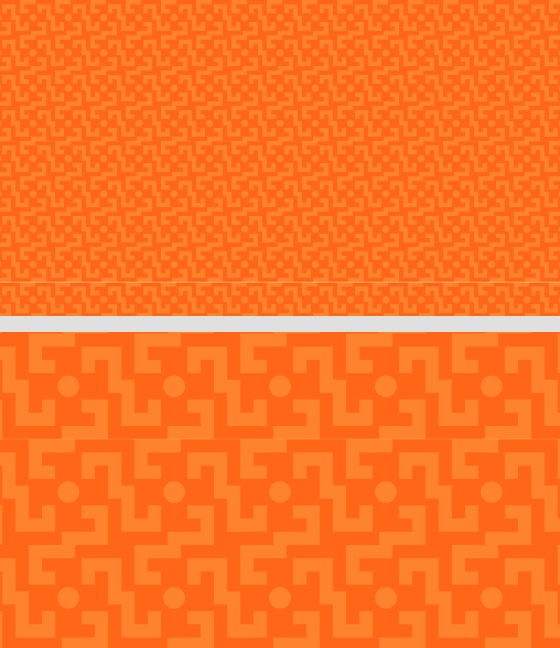
Top, the full canvas; bottom, a detail of the centre.
This pattern is drawn by a WebGL 1 fragment shader. Its source:

```glsl
precision highp float;

// Orange key-fret lattice: each square cell holds a dot ringed by four hooks,
// one hook being turned by quarter turns. Hooks step across the cell borders
// to join their neighbours; thin pale seams mark every fourth row of cells.

uniform vec2 u_resolution;

const vec3 GROUND = vec3(1.0, 0.40, 0.09);
const vec3 FRET = vec3(1.0, 0.51, 0.18);
const vec3 SEAM = vec3(1.0, 0.80, 0.55);

const float CELL = 0.1116;        // cell side, in canvas heights
const float UNITS = 8.0;          // stroke widths per cell
const float DOT_RADIUS = 0.82;    // in stroke widths
const float STEP = 0.5;           // reach of a hook past the cell's middle line
const float SEAM_WIDTH = 0.0022;  // in canvas heights

// Signed distance to the box spanning two opposite corners.
float boxDistance(vec2 p, vec2 low, vec2 high) {
  vec2 d = abs(p - 0.5 * (low + high)) - 0.5 * (high - low);
  return length(max(d, 0.0)) + min(max(d.x, d.y), 0.0);
}

// Upper left hook, with the adjoining stroke of the cell above.
float hookDistance(vec2 p, float reach) {
  float d = boxDistance(p, vec2(-3.0, -4.0), vec2(reach, -3.0));
  d = min(d, boxDistance(p, vec2(-3.0, -4.0), vec2(-2.0, -1.0)));
  d = min(d, boxDistance(p, vec2(-3.0, -2.0), vec2(-1.0, -1.0)));
  d = min(d, boxDistance(p, vec2(-reach, -5.0), vec2(3.0, -4.0)));
  return min(d, boxDistance(p, vec2(-reach, -5.0), vec2(reach, -3.0)));
}

// Dot and four turned hooks around the cell centre.
float motifDistance(vec2 p, float radius, float reach) {
  float d = length(p) - radius;
  for (int i = 0; i < 4; i++) {
    d = min(d, hookDistance(p, reach));
    p = vec2(-p.y, p.x);
  }
  return d;
}

// Coverage of a shape, smoothed over one pixel.
float coverage(float d, float pixel) {
  return clamp(0.5 - d / pixel, 0.0, 1.0);
}

// Coverage of a horizontal line, kept even when thinner than a pixel.
float lineCoverage(float offset, float width, float pixel) {
  float low = max(offset - 0.5 * pixel, -0.5 * width);
  float high = min(offset + 0.5 * pixel, 0.5 * width);
  return max(high - low, 0.0) / pixel;
}

void main() {
  // Canvas heights: x from the middle, y downward from the top.
  float pixel = 1.0 / u_resolution.y;
  vec2 pos = vec2(gl_FragCoord.x - 0.5 * u_resolution.x,
                  u_resolution.y - gl_FragCoord.y) * pixel;

  // Repeating cells, with a dot column on the middle axis.
  vec2 cell = pos / CELL + vec2(0.5, 0.0);
  vec2 local = (fract(cell) - 0.5) * UNITS;
  float d = motifDistance(local, DOT_RADIUS, STEP);
  vec3 color = mix(GROUND, FRET, coverage(d, pixel * UNITS / CELL));

  // Seams: faint after four rows, bright after eight.
  float faint = lineCoverage(pos.y - 4.0 * CELL, SEAM_WIDTH, pixel);
  float bright = lineCoverage(pos.y - 8.0 * CELL, SEAM_WIDTH, pixel);
  color = mix(color, SEAM, 0.12 * faint + 0.9 * bright);

  gl_FragColor = vec4(color, 1.0);
}
```
